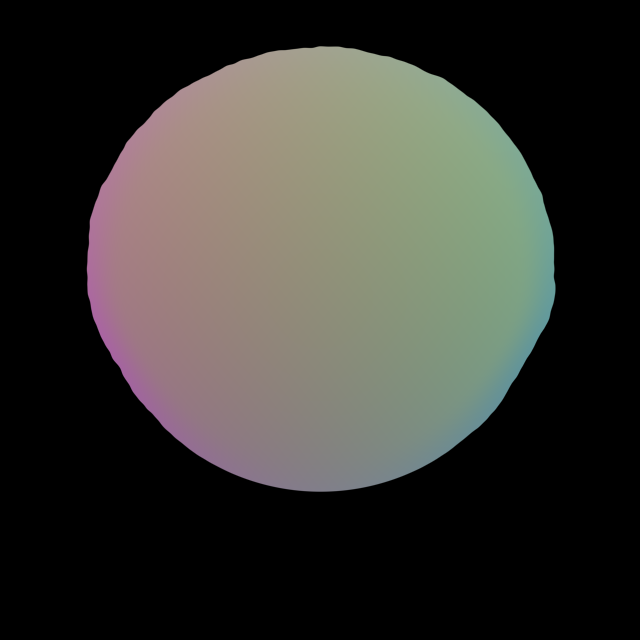
Reproduce this texture map procedurally as a Shadertoy shader.

```glsl
float hash(vec2 p) {
    return fract(sin(dot(p, vec2(127.1, 311.7))) * 43758.5453);
}

float valueNoise(vec2 p) {
    vec2 cell = floor(p);
    vec2 f = fract(p);
    f = f * f * (3.0 - 2.0 * f);
    float low = mix(hash(cell), hash(cell + vec2(1.0, 0.0)), f.x);
    float high = mix(hash(cell + vec2(0.0, 1.0)), hash(cell + vec2(1.0)), f.x);
    return mix(low, high, f.y);
}

// Disc coordinates, with the lower half drawn in at the sides
vec2 discSpace(vec2 uv, vec2 center, vec2 radius, float pinch) {
    vec2 p = (uv - center) / radius;
    p.x /= 1.0 - pinch * smoothstep(0.1, 0.6, -p.y);
    return p;
}

// Small bumps along the outline, fading out at the smooth base
float raggedness(vec2 p, float amount) {
    vec2 dir = p / max(length(p), 0.001);
    float bumps = valueNoise(dir * 9.0 + 20.0) + 0.5 * valueNoise(dir * 27.0 + 40.0);
    return amount * (bumps - 0.75) * smoothstep(-0.95, -0.6, p.y);
}

// Broad hue drift plus cool and magenta tints on the side rims
vec3 surfaceColor(vec2 p, float r) {
    vec3 middle = vec3(0.57, 0.565, 0.475);
    vec3 acrossDrift = vec3(-0.085, 0.09, 0.0);
    vec3 upDrift = vec3(0.065, 0.07, 0.012);
    vec3 color = middle + acrossDrift * p.x + upDrift * p.y;
    color.b += 0.045 * r * r + 0.035 * pow(r, 8.0);

    float rim = smoothstep(0.84, 1.0, r) * p.x * p.x;
    float lowerSide = smoothstep(0.4, -0.5, p.y);
    vec3 magentaRim = vec3(0.03, -0.065, 0.085);
    vec3 tealRim = vec3(-0.085, -0.035, 0.06);
    vec3 rimTint = mix(magentaRim, tealRim, smoothstep(-0.1, 0.1, p.x));
    return color + rimTint * rim * mix(0.5, 1.2, lowerSide);
}

void mainImage(out vec4 fragColor, in vec2 fragCoord) {
    vec2 uv = fragCoord / iResolution.xy;
    vec2 radius = vec2(0.3666, 0.3477);
    vec2 p = discSpace(uv, vec2(0.5007, 0.5794), radius, 0.05);
    float r = length(p);

    // Disc on a black ground
    float edge = 1.0 + raggedness(p, 0.014);
    float blur = 0.75 / (iResolution.y * radius.y);
    float mask = 1.0 - smoothstep(-blur, blur, r - edge);
    vec3 color = surfaceColor(p, min(r, 1.02));
    fragColor = vec4(color * mask, 1.0);
}
```
